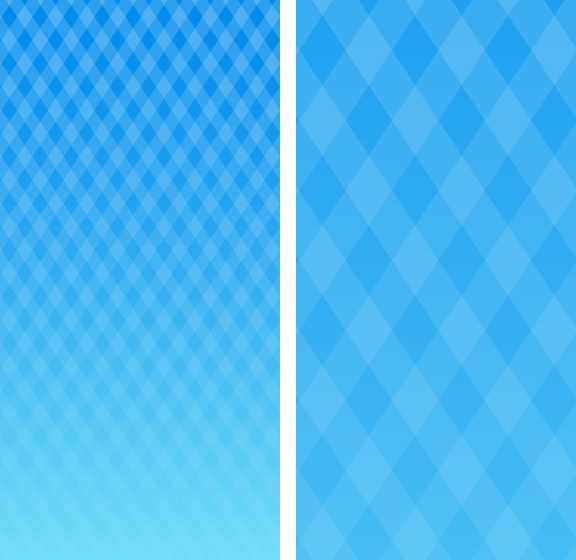
Left: the whole. Right: its middle third, enlarged.
Write a Shadertoy shader that draws this background.

```glsl
// Argyle lattice of pale diamonds on a vertical blue gradient.
// Two families of translucent white diagonal bands cross each other; where
// they overlap the diamonds are palest, and both fade towards the bottom.

const vec2 REPEATS = vec2(9.05, 12.0);         // lattice periods across and down
const vec2 LATTICE_ORIGIN = vec2(0.0885, 0.1133); // centre of one pale diamond
const float BAND_DUTY = 0.5;                   // band width as part of its period

const vec3 DEEP_BLUE = vec3(0.0, 0.545, 0.925);
const vec3 PALE_CYAN = vec3(0.45, 0.865, 0.975);
const vec3 BAND_WHITE = vec3(1.0);

// Coverage of a repeating band centred on whole phases, with soft edges.
float band(float phase, float duty, float softness) {
    float fromCentre = abs(fract(phase + 0.5) - 0.5);
    return 1.0 - smoothstep(-softness, softness, fromCentre - 0.5 * duty);
}

// Blue sky tone: 0 is the top, 1 is the bottom.
vec3 backdrop(float depth) {
    return mix(DEEP_BLUE, PALE_CYAN, pow(depth, 1.2));
}

// Lay a translucent white band over a colour.
vec3 overlay(vec3 base, float coverage, float opacity) {
    return mix(base, BAND_WHITE, coverage * opacity);
}

void mainImage(out vec4 fragColor, in vec2 fragCoord) {
    // Canvas position, measured from the upper left
    vec2 pos = fragCoord / iResolution.xy;
    pos.y = 1.0 - pos.y;

    // Lattice phase and the width of one pixel in phase units
    vec2 cell = (pos - LATTICE_ORIGIN) * REPEATS;
    float softness = 0.5 * length(REPEATS / iResolution.xy);

    float rising = band(cell.x + cell.y, BAND_DUTY, softness);
    float falling = band(cell.x - cell.y, BAND_DUTY, softness);

    // The falling bands stay faintly visible at the bottom
    vec3 color = backdrop(pos.y);
    color = overlay(color, rising, mix(0.175, 0.005, pos.y));
    color = overlay(color, falling, mix(0.175, 0.03, pos.y));

    fragColor = vec4(color, 1.0);
}
```
